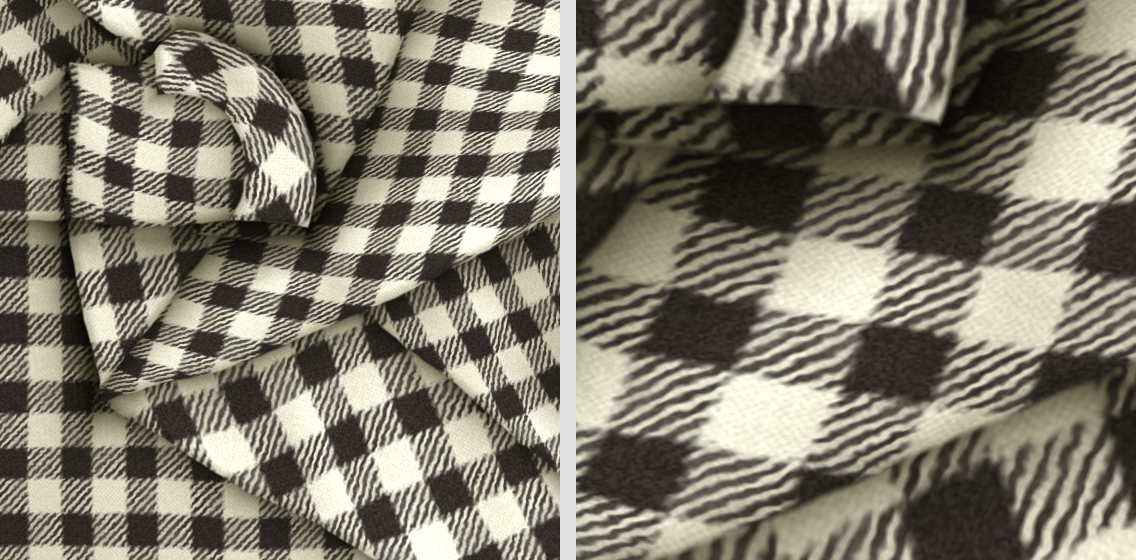
Left: the whole. Right: its middle third, enlarged.
Write a WebGL 1 fragment shader that draws this texture.

```glsl
precision highp float;
// Crumpled woollen gingham: cream and brown-black checks with twill half-tones, in overlapping folds.
#define CREAM vec3(0.965, 0.955, 0.870)
#define DARK vec3(0.200, 0.178, 0.158)
#define BAND_HALF 0.262     // half width of a cream band, in repeats
#define TWILL_LINES 7.5     // diagonal lines per repeat
#define THREADS 16.0        // thread pairs per repeat
#define WARP 0.024          // wandering of the cloth
#define SHADOW_DEPTH 0.5    // darkness beside a fold
#define SHADOW_REACH 0.03   // width of a fold shadow
#define FUZZ 0.09           // strength of the wool grain
#define TAU 6.2831853

uniform vec2 u_resolution;

float hash(vec2 p) {
  return fract(sin(dot(p, vec2(127.1, 311.7))) * 43758.5453);
}

float noise(vec2 p) {
  vec2 i = floor(p), f = fract(p);
  f = f * f * (3.0 - 2.0 * f);
  return mix(mix(hash(i), hash(i + vec2(1.0, 0.0)), f.x),
             mix(hash(i + vec2(0.0, 1.0)), hash(i + vec2(1.0, 1.0)), f.x), f.y);
}

vec2 noise2(vec2 p) {
  return vec2(noise(p), noise(p + 37.4)) - 0.5;
}

// Position in repeats on a sheet with the given cell axes; bend curves its rows.
vec2 sheet(vec2 p, vec2 origin, vec2 across, vec2 up, float bend) {
  vec2 d = p - origin;
  d.y -= bend * d.x * d.x;
  float area = across.x * up.y - across.y * up.x;
  return vec2(d.x * up.y - d.y * up.x, across.x * d.y - across.y * d.x) / area;
}

// Warp and weft bands; a soft, uneven twill decides which thread lies on top.
vec3 weave(vec2 st) {
  vec2 fromBand = abs(fract(st + 0.04 * noise2(st * 24.0) + 0.5) - 0.5);
  vec2 band = 1.0 - smoothstep(BAND_HALF - 0.04, BAND_HALF + 0.04, fromBand);
  float phase = st.x - st.y + 0.045 * (noise(st * 19.0) - 0.5);
  float contrast = mix(0.24, 0.46, noise(st * 5.0));
  float weftOnTop = 0.5 + contrast * clamp(1.25 * sin(TAU * TWILL_LINES * phase), -1.0, 1.0);
  vec3 color = mix(DARK, CREAM, mix(band.x, band.y, weftOnTop));
  vec2 thread = sin(TAU * THREADS * st);
  return color * (1.0 + 0.03 * thread.x * thread.y) + FUZZ * (noise(st * 50.0) - 0.5);
}

// Light on the cloth; shaded wool turns a little yellow.
vec3 lit(vec3 color, float light) {
  return color * pow(vec3(light), vec3(1.0, 1.04, 1.25));
}

// Soft creases running along one direction.
float creases(vec2 p, vec2 along) {
  vec2 q = vec2(dot(p, along), dot(p, vec2(-along.y, along.x)));
  return mix(0.77, 1.07, noise(q * vec2(4.0, 13.0) + 5.0));
}

// Lays a sheet over the others; inside is the distance inward from its edge.
void lay(inout vec3 color, vec2 st, float inside, float light) {
  color = lit(color, 1.0 - SHADOW_DEPTH * exp(-max(-inside, 0.0) / SHADOW_REACH));
  float roundedEdge = mix(0.78, 1.0, smoothstep(0.0, 0.022, inside));
  color = mix(color, lit(weave(st), light * roundedEdge), smoothstep(-0.003, 0.003, inside));
}

void main() {
  vec2 uv = gl_FragCoord.xy / u_resolution;
  vec2 p = uv + WARP * noise2(uv * 6.0) + 0.004 * noise2(uv * 40.0);
  // Flat cloth at the back
  vec2 flatP = uv + 0.01 * noise2(uv * 6.0);
  vec2 flatSt = sheet(flatP, vec2(0.078, 0.59), vec2(0.117, 0.0), vec2(0.0, 0.12), 0.0);
  vec3 color = lit(weave(flatSt), mix(0.88, 1.0, noise(uv * 4.0)));
  // Lower right sheet
  float inside = min(0.88 * (p.y - 0.271 + 0.547 * (p.x - 0.182)), p.x - 0.17);
  vec2 st = sheet(p, vec2(0.534, 0.251), vec2(0.126, 0.052), vec2(-0.055, 0.137), 0.0);
  lay(color, st, inside, 0.06 + creases(p, vec2(0.38, -0.92)));
  // Slanted fold at the right
  inside = 0.78 * (p.y - 0.427 + 0.805 * (p.x - 0.677));
  st = sheet(p, vec2(0.781, 0.427), vec2(0.085, 0.036), vec2(-0.059, 0.104), 0.0);
  lay(color, st, inside, creases(p, vec2(0.7, -0.71)));
  // Broad sheet from the middle to the upper right, its rows straighter at the top
  float lowerEdge = 0.242 + p.x * (0.153 + 0.24 * p.x);
  float leftEdge = 0.124 + 0.17 * (0.6 - p.y);
  inside = min(0.9 * (p.y - lowerEdge), p.x - leftEdge);
  float bend = 0.4 - 0.5 * smoothstep(0.65, 0.95, p.y);
  st = sheet(p, vec2(0.592, 0.482), vec2(0.113, -0.012), vec2(0.031, 0.086), bend);
  lay(color, st, inside, 0.03 + creases(p, vec2(0.85, 0.53)));
  // Cuff wrapped over its left end
  inside = min(0.63 * (p.y - 0.3 - 1.227 * (p.x - 0.17)), p.x - leftEdge);
  st = sheet(p, vec2(0.156, 0.544), vec2(0.124, 0.026), vec2(-0.02, 0.12), 0.0);
  lay(color, st, min(inside, 0.64 - p.y), creases(p, vec2(0.6, 0.8)));
  // Flat cloth again, left of the roll
  lay(color, flatSt, min(0.12 - p.x, p.y - 0.6), 0.95);
  // Turned corner at the upper left
  inside = min(0.7 * (p.y - min(0.74 + 1.1 * p.x, 0.885)), 0.36 - p.x);
  st = sheet(p, vec2(0.033, 0.922), vec2(0.091, 0.052), vec2(-0.065, 0.078), 0.0);
  lay(color, st, inside, 0.92 * creases(p, vec2(0.8, -0.6)));
  // Upright sheet at the top
  inside = 0.57 * (p.x - min(0.13 + 1.45 * (1.0 - p.y), 0.35));
  inside = min(min(0.89 * (0.56 + 0.5 * (p.y - 0.61) - p.x), inside), p.y - 0.58);
  st = sheet(p, vec2(0.566, 0.922), vec2(0.115, -0.016), vec2(-0.016, 0.1), 0.0);
  lay(color, st, inside, 0.04 + creases(p, vec2(0.3, 0.95)));
  // Hollow of the roll
  vec2 fromCenter = p - vec2(0.286, 0.688);
  float radius = length(fromCenter);
  inside = min(min(0.273 - radius, p.x - 0.124), p.y - 0.597 - 0.012 * sin(18.0 * p.x));
  inside = min(inside, 0.89 + 0.9 * max(p.x - 0.24, 0.0) - p.y);
  st = sheet(p, vec2(0.163, 0.759), vec2(0.111, -0.05), vec2(0.0, 0.1), 0.9);
  lay(color, st, inside, creases(p, vec2(0.6, -0.8)));
  // Rolled lip around it, its checks set diagonally along the arc
  float along = (atan(fromCenter.y, fromCenter.x) - 0.04) / 0.82;
  float outward = (radius - 0.218) / 0.17;
  inside = min(min(inside, radius - 0.15), p.x - 0.27);
  lay(color, vec2(along - outward, along + outward), inside, 0.05 + creases(p, vec2(0.6, -0.8)));
  gl_FragColor = vec4(clamp(color, 0.0, 1.0), 1.0);
}
```
